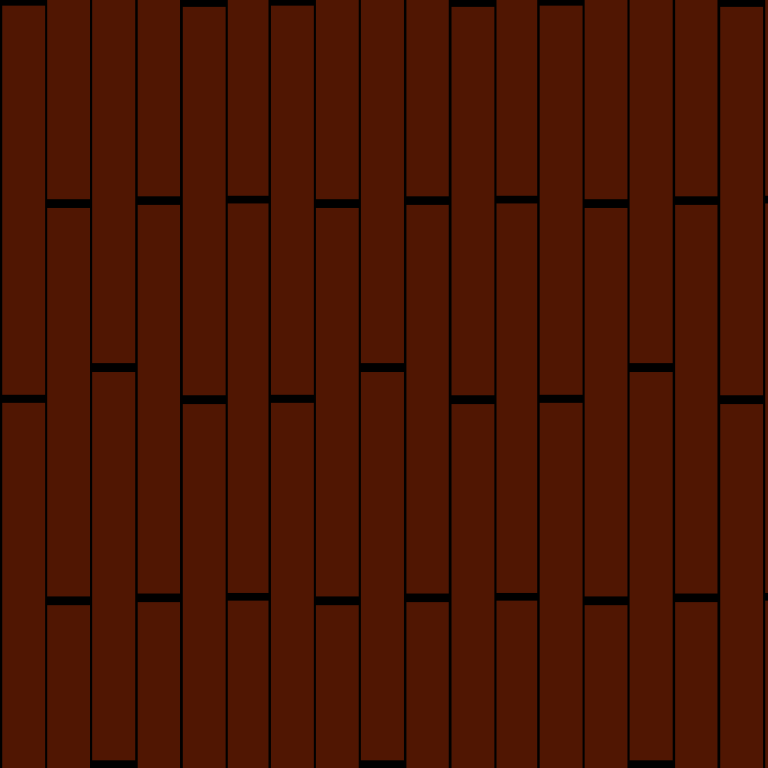
Write a three.js fragment shader that draws this texture.

```glsl
// Upright brown planks with black seams and staggered butt joints.
// A block of six planks repeats across and down; the plank is picked by
// counting the seams passed, then cut by distances to its seams and joint.

varying vec2 vUv;

const vec3 WOOD = vec3(0.312, 0.086, 0.008);
const vec3 GAP = vec3(0.0);

const vec2 BLOCK_SIZE = vec2(0.3499, 0.5172);  // repeat, in canvas units
const float BLOCK_LEFT = 0.0013;               // first seam centre

// One value per plank, left to right: A holds planks 0-2, B planks 3-5.
const vec3 SEAM_X_A = vec3(0.0, 0.0588, 0.1173);
const vec3 SEAM_X_B = vec3(0.1764, 0.2349, 0.2939);
const vec3 SEAM_WIDTH_A = vec3(0.0032, 0.0027, 0.0028);
const vec3 SEAM_WIDTH_B = vec3(0.0032, 0.0036, 0.0028);
const vec3 JOINT_Y_A = vec3(0.4807, 0.7349, 0.5214);
const vec3 JOINT_Y_B = vec3(0.7388, 0.4796, 0.7401);
const vec3 JOINT_HEIGHT_A = vec3(0.0105, 0.0114, 0.0116);
const vec3 JOINT_HEIGHT_B = vec3(0.0112, 0.0115, 0.0100);

// Value belonging to plank i, from 0 to 5
float pick(vec3 a, vec3 b, float i) {
  vec3 v = i < 2.5 ? a : b;
  float k = i < 2.5 ? i : i - 3.0;
  return k < 0.5 ? v.x : (k < 1.5 ? v.y : v.z);
}

// Smooth edge one pixel wide, 1 where the distance is positive
float edge(float d, float pixel) {
  return clamp(d / pixel + 0.5, 0.0, 1.0);
}

void main() {
  vec2 pixel = max(fwidth(vUv), vec2(0.00001));

  // Plank index within the block
  float x = mod(vUv.x - BLOCK_LEFT, BLOCK_SIZE.x);
  float plank = dot(step(SEAM_X_A, vec3(x)) + step(SEAM_X_B, vec3(x)), vec3(1.0)) - 1.0;
  float next = mod(plank + 1.0, 6.0);

  // Distances to the seams on either side
  float left = pick(SEAM_X_A, SEAM_X_B, plank);
  float right = plank > 4.5 ? BLOCK_SIZE.x : pick(SEAM_X_A, SEAM_X_B, next);
  float leftGap = x - left - 0.5 * pick(SEAM_WIDTH_A, SEAM_WIDTH_B, plank);
  float rightGap = right - x - 0.5 * pick(SEAM_WIDTH_A, SEAM_WIDTH_B, next);

  // Distance to the nearest butt joint of this plank
  float y = vUv.y - pick(JOINT_Y_A, JOINT_Y_B, plank);
  float toJoint = abs(mod(y + 0.5 * BLOCK_SIZE.y, BLOCK_SIZE.y) - 0.5 * BLOCK_SIZE.y);
  float jointGap = toJoint - 0.5 * pick(JOINT_HEIGHT_A, JOINT_HEIGHT_B, plank);

  float wood = edge(min(leftGap, rightGap), pixel.x) * edge(jointGap, pixel.y);
  gl_FragColor = vec4(mix(GAP, WOOD, wood), 1.0);
}
```
